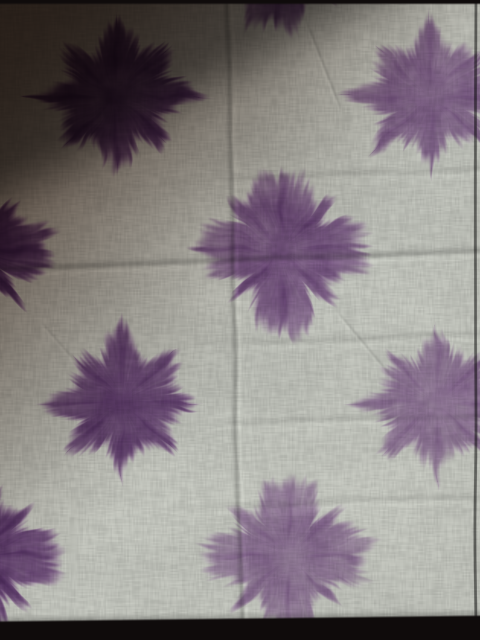
Reproduce this pattern procedurally as a Shadertoy shader.

```glsl
#define COLUMN_PITCH 0.246
#define ROW_PITCH 0.478
#define FIRST_STAR vec2(-0.068, 0.151)
#define STAR_RADIUS 0.135
#define DYE_TINT vec3(0.70, 0.56, 0.76)
#define CLOTH_LIT vec3(0.735, 0.745, 0.715)
#define CLOTH_SHADE vec3(0.27, 0.21, 0.17)
#define TABLE_COLOR vec3(0.06, 0.045, 0.045)
#define CREASE_WIDTH 0.005
#define WEAVE_DEPTH 0.07

const float TAU = 6.2831853;

float hash(vec2 p) {
    p = fract(p * vec2(0.1031, 0.1137));
    p += dot(p, p.yx + 33.33);
    return fract((p.x + p.y) * p.x * 91.7);
}

float noise(vec2 p) {
    vec2 i = floor(p), f = fract(p);
    f = f * f * (3.0 - 2.0 * f);
    return mix(mix(hash(i), hash(i + vec2(1, 0)), f.x),
               mix(hash(i + vec2(0, 1)), hash(i + vec2(1, 1)), f.x), f.y);
}

float fbm(vec2 p) {
    return 0.55 * noise(p) + 0.3 * noise(p * 2.1 + 7.0) + 0.15 * noise(p * 4.3 + 19.0);
}

// Dye density of one star of unit radius: eight spikes or four frayed lobes
float dyeStar(vec2 q, float seed, bool lobed) {
    q += 0.07 * (vec2(noise(q * 4.0 + seed), noise(q * 4.0 + seed + 40.0)) - 0.5);
    float r = length(q);
    vec2 dir = q / max(r, 1e-4);
    float turn = atan(q.y, q.x) / TAU * 8.0;
    float spoke = floor(turn + 0.5);
    float gap = 2.0 * abs(turn - spoke);
    float axisGap = abs(mod(turn + 1.0, 2.0) - 1.0);

    float tip = mix(1.06, 0.92, mod(spoke, 2.0));
    tip += 0.16 * (hash(vec2(mod(spoke, 8.0) + 3.0, seed)) - 0.5);
    float reach = mix(tip, 0.62, pow(gap, 0.6));
    if (lobed)
        reach = mix(1.0, 0.66, smoothstep(0.35, 0.8, axisGap)) + 0.24 * smoothstep(0.78, 1.0, axisGap);

    // Fibres wick the dye outwards in fine fingers
    float fray = noise(dir * 8.0 + seed * 1.7 + 50.0) - 0.5;
    float fibre = noise(dir * 19.0 + q * 3.0 + seed + 90.0) - 0.5;
    reach += (lobed ? 0.20 : 0.13) * fray + 0.15 * fibre;

    float body = 1.0 - smoothstep(reach - 0.17, reach + 0.05, r);
    float mottle = 0.62 + 0.55 * fbm(q * 4.0 + seed + 60.0);
    float spine = 0.22 * exp(-30.0 * gap * gap) * smoothstep(0.1, 0.5, r);
    float core = 1.0 - 0.3 * smoothstep(0.35, 0.95, r);
    return body * (mottle * core + spine + 0.25 * fibre * r);
}

// Relief of a pressed fold: light on one side, dark on the other
float crease(float d, float width) {
    float x = d / width;
    return (x - 0.35) * exp(-x * x);
}

float segmentCrease(vec2 p, vec2 a, vec2 b) {
    vec2 ab = b - a;
    float t = dot(p - a, ab) / dot(ab, ab);
    float side = (ab.x * (p.y - a.y) - ab.y * (p.x - a.x)) / length(ab);
    return crease(side, 0.003) * smoothstep(0.0, 0.2, t) * (1.0 - smoothstep(0.8, 1.0, t));
}

void mainImage(out vec4 fragColor, in vec2 fragCoord) {
    vec2 p = fragCoord / iResolution.y;
    p.y = 1.0 - p.y;
    float aa = 1.5 / iResolution.y;

    // Cloth under light falling off towards the upper left
    float light = smoothstep(0.0, 1.5, p.x / 0.625 + p.y / 0.73);
    vec3 color = mix(CLOTH_SHADE, CLOTH_LIT, light);
    color *= 1.0 - 0.42 * (1.0 - smoothstep(-0.10, 0.03, p.y + 0.53 * p.x - 0.345));
    color *= 0.95 + 0.10 * fbm(p * vec2(5.0, 9.0) + 3.0);

    // Staggered stars, paler towards the lower right
    float dye = 0.0;
    for (int col = 0; col < 4; col++) {
        bool lobed = col % 2 == 0;
        for (int row = -1; row < 3; row++) {
            vec2 cell = vec2(col, row);
            vec2 center = FIRST_STAR + cell * vec2(COLUMN_PITCH, ROW_PITCH);
            if (lobed) center += vec2(0.009, 0.5 * ROW_PITCH);
            center.x += 0.02 * center.y;
            float seed = 5.0 + 11.0 * float(col) + 3.7 * float(row);
            float size = STAR_RADIUS * (0.96 + 0.08 * hash(cell + 8.0));
            vec2 q = (p - center) / (size * vec2(1.0, lobed ? 1.05 - 0.14 * center.y : 0.92));
            float strength = max(2.5 - 2.0 * center.x - 0.95 * center.y, 0.85);
            dye = max(dye, strength * dyeStar(q, seed, lobed));
        }
    }
    color *= pow(DYE_TINT, vec3(1.25 * dye));

    // Fold lines and small wrinkles
    float wobble = 0.006 * (noise(p * 9.0) - 0.5);
    float relief = 1.1 * crease(p.x - 0.358 - 0.022 * p.y + wobble, CREASE_WIDTH);
    for (int i = 0; i < 5; i++) {
        float level = 0.297 + 0.128 * float(i) - 0.04 * p.x;
        float strength = i == 1 ? 1.0 : 0.45 * smoothstep(0.25, 0.45, p.x);
        relief += strength * crease(p.y - level + wobble, CREASE_WIDTH * 1.3);
    }
    relief += 0.6 * segmentCrease(p, vec2(0.475, 0.026), vec2(0.536, 0.182));
    relief += 0.5 * segmentCrease(p, vec2(0.52, 0.48), vec2(0.62, 0.60));
    relief += 0.4 * segmentCrease(p, vec2(0.06, 0.50), vec2(0.13, 0.58));
    color *= 1.0 + 0.24 * relief;

    // Woven threads
    float weave = noise(p * vec2(70.0, 420.0)) + noise(p * vec2(420.0, 70.0) + 30.0) - 1.0;
    color *= 1.0 + WEAVE_DEPTH * weave;

    // Hem and the dark table beyond the cloth
    float hem = abs(p.x - 0.745 + 0.003 * noise(vec2(p.y * 6.0, 2.0)));
    color *= 1.0 - 0.5 * (1.0 - smoothstep(0.001, 0.001 + aa, hem));
    float lowerEdge = 0.971 - 0.012 * p.x - p.y;
    color *= 0.82 + 0.18 * smoothstep(0.0, 0.012, lowerEdge);
    float cloth = smoothstep(-aa, aa, min(lowerEdge, p.y - 0.006));
    fragColor = vec4(mix(TABLE_COLOR, color, cloth), 1.0);
}
```
